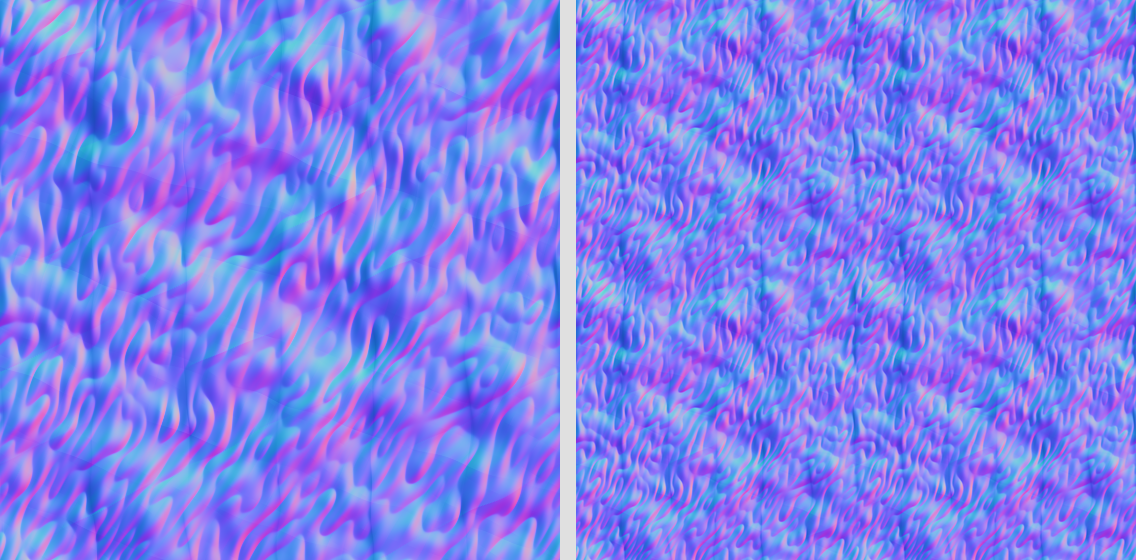
Left, the tile; right, the same tile 2 across and 2 down.
Write a WebGL 2 fragment shader that draws this texture map.

```glsl
#version 300 es
precision highp float;
// Tiling normal map of slanted, pillow-like ripples over softly creased facets.
// A height field is summed from gradient noise on sheared lattices that wrap
// on the unit square; its slopes are then encoded as red, green and blue.

uniform vec2 u_resolution;
out vec4 fragColor;

// Integer lattices: the columns are the cells crossed per canvas width and height.
const mat2 BEND_CELLS   = mat2( 2.0, 1.0,  -1.0,  2.0);
const mat2 WOBBLE_CELLS = mat2( 9.0, 2.0,  -3.0,  8.0);
const mat2 FACET_CELLS  = mat2( 6.0, -3.0,  0.0,  6.0);
const mat2 SWELL_CELLS  = mat2( 8.0, 3.0,  -3.0,  9.0);
const mat2 RIPPLE_CELLS = mat2(25.0, 7.0, -13.0, 10.0);
const mat2 STREAK_CELLS = mat2(47.0, 9.0, -25.0, 17.0);

const float BEND_AMOUNT   = 0.07;   // slow turning of the ripple direction
const float WOBBLE_AMOUNT = 0.016;  // local kinks of the ripples
const float FACET_HEIGHT  = 0.044;
const float FACET_CREASE  = 0.6;
const float SWELL_HEIGHT  = 0.024;
const float RIPPLE_HEIGHT = 0.0215;
const float RIPPLE_ROUND  = 0.0015; // softens the valleys between ripples
const float RIPPLE_LEAN   = 0.011;  // pushes crests right: long rise, short fall
const float STREAK_HEIGHT = 0.0036;
const float SEAM_COUNT    = 6.0;    // upright creases per canvas width
const float SEAM_HEIGHT   = 0.0085;
const float SEAM_FOCUS    = 14.0;   // higher is narrower
const float SLOPE_STEP    = 0.0009;
const float CROSS_TILT    = 0.35;   // share of the sideways slope added upright
const vec3  CHANNEL_GAIN  = vec3(0.5, 0.5, 0.48);
const float TAU           = 6.2831853;

// Integer hash of a wrapped lattice point to 0..1.
float hash(vec2 id, uint seed) {
    uvec2 k = uvec2(id);
    uint h = k.x * 1597334677u ^ k.y * 3812015801u ^ seed * 2798796415u;
    h = (h ^ (h >> 16)) * 2146121005u;
    h = (h ^ (h >> 15)) * 2221713035u;
    h ^= h >> 16;
    return float(h >> 8) / 16777216.0;
}

// Slope of one corner; points a whole canvas apart share the same id.
float cornerRamp(vec2 corner, vec2 offset, mat2 cells, uint seed) {
    mat2 adjugate = mat2(cells[1].y, -cells[0].y, -cells[1].x, cells[0].x);
    float period = round(determinant(cells));
    vec2 turns = round(adjugate * corner);
    vec2 id = round(turns - period * floor((turns + 0.5) / period));
    float angle = TAU * hash(id, seed);
    return dot(vec2(cos(angle), sin(angle)), offset);
}

// Wrapping gradient noise; crease 0 is smooth, 1 leaves sharp cell edges.
float noise(vec2 uv, mat2 cells, float crease, uint seed) {
    vec2 p = cells * uv;
    vec2 i = floor(p);
    vec2 f = p - i;
    vec2 smoothed = f * f * f * (f * (f * 6.0 - 15.0) + 10.0);
    vec2 w = mix(smoothed, f, crease);
    vec2 e = vec2(1.0, 0.0);
    float bottom = mix(cornerRamp(i, f, cells, seed),
                       cornerRamp(i + e.xy, f - e.xy, cells, seed), w.x);
    float top = mix(cornerRamp(i + e.yx, f - e.yx, cells, seed),
                    cornerRamp(i + e.xx, f - e.xx, cells, seed), w.x);
    return mix(bottom, top, w.y);
}

// Upright creases: steepest on the line, fading to both sides.
float seams(vec2 uv, float wobble, float presence) {
    float d = fract(uv.x * SEAM_COUNT + 0.15 * wobble + 0.5) - 0.5;
    float climb = sign(d) * (1.0 - exp(-SEAM_FOCUS * abs(d)));
    float fall = 2.0 * d * (1.0 - exp(-0.5 * SEAM_FOCUS));
    return (climb - fall) * smoothstep(-0.5, 0.4, presence);
}

// Rounded bumps with narrow valleys where the noise crosses zero.
float pillow(vec2 uv) {
    float n = noise(uv, RIPPLE_CELLS, 0.0, 5u);
    return sqrt(n * n + RIPPLE_ROUND);
}

float height(vec2 uv) {
    float bend = noise(uv, BEND_CELLS, 0.0, 1u);
    float wobble = noise(uv, WOBBLE_CELLS, 0.0, 2u);
    float kink = noise(uv, WOBBLE_CELLS, 0.0, 3u);
    vec2 nudge = WOBBLE_AMOUNT * vec2(wobble, kink);
    vec2 combed = uv + vec2(BEND_AMOUNT * bend, 0.0) + nudge;
    vec2 leaned = combed - vec2(RIPPLE_LEAN * pillow(combed), 0.0);
    float strength = 1.0 + 0.6 * kink;

    float h = FACET_HEIGHT * noise(uv + nudge, FACET_CELLS, FACET_CREASE, 4u);
    h += SWELL_HEIGHT * noise(combed, SWELL_CELLS, 0.3, 6u);
    h += RIPPLE_HEIGHT * strength * pillow(leaned);
    h += STREAK_HEIGHT * noise(combed, STREAK_CELLS, 0.4, 7u);
    return h + SEAM_HEIGHT * seams(uv, wobble, kink);
}

void main() {
    vec2 uv = gl_FragCoord.xy / u_resolution;

    // Central differences give the slope and soften the creases.
    vec2 d = vec2(SLOPE_STEP, 0.0);
    vec2 slope = vec2(height(uv + d.xy) - height(uv - d.xy),
                      height(uv + d.yx) - height(uv - d.yx)) / (2.0 * SLOPE_STEP);
    slope.y += CROSS_TILT * slope.x;

    vec3 normal = normalize(vec3(-slope, 1.0));
    fragColor = vec4(0.5 + CHANNEL_GAIN * normal, 1.0);
}
```
